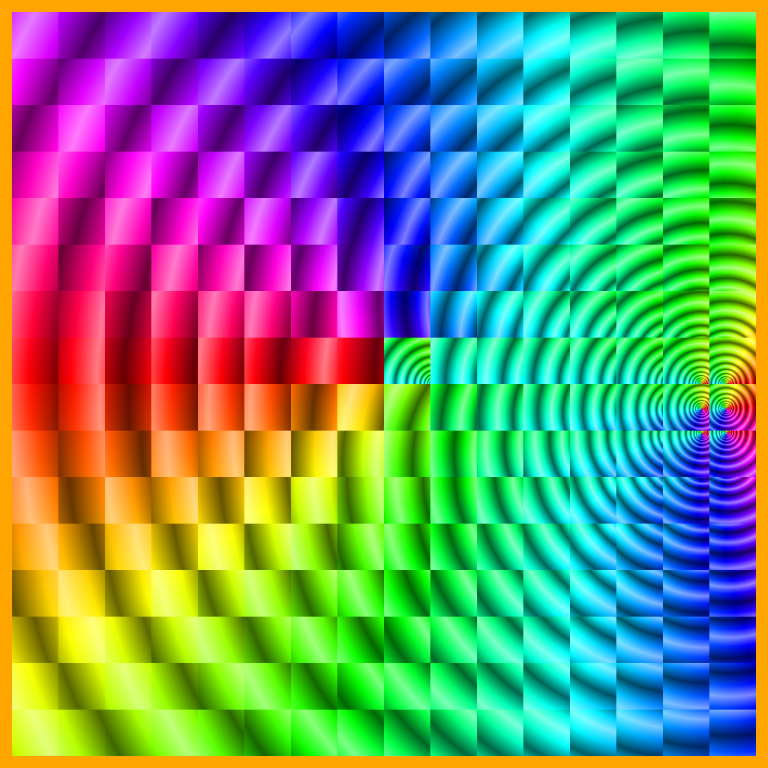
Write a three.js fragment shader that draws this background.

```glsl
#define CELLS 16.0
#define BORDER 0.015625
#define BORDER_COLOR vec3(1.0, 0.647, 0.0)
#define CELL_SHIFT 8.6
#define ORIGIN_ZERO 1.08
#define BANDS_PER_OCTAVE 2.0
#define DARK 0.2
#define LIGHT 0.74
#define SAMPLES 3

varying vec2 vUv;

const float TAU = 6.2831853;

vec2 complexMul(vec2 a, vec2 b) {
  return vec2(a.x * b.x - a.y * b.y, a.x * b.y + a.y * b.x);
}

// Complex function that is continuous inside each unit cell only
vec2 steppedFunction(vec2 z) {
  vec2 corner = floor(z);
  vec2 stretched = 2.0 * z - corner - vec2(CELL_SHIFT, 0.0);
  return complexMul(corner, stretched) + z - vec2(ORIGIN_ZERO, 0.0);
}

// Fully saturated colour from hue and lightness
vec3 hueLight(float hue, float lightness) {
  vec3 wheel = abs(fract(hue + vec3(0.0, 2.0, 1.0) / 3.0) * 6.0 - 3.0) - 1.0;
  vec3 pure = clamp(wheel, 0.0, 1.0);
  return lightness + (pure - 0.5) * (1.0 - abs(2.0 * lightness - 1.0));
}

// Hue shows the angle, lightness bands show the magnitude
vec3 domainColor(vec2 value) {
  float hue = atan(value.y, value.x) / TAU;
  float octave = log2(max(length(value), 1e-5));
  float band = abs(2.0 * fract(octave * BANDS_PER_OCTAVE) - 1.0);
  return hueLight(hue, mix(DARK, LIGHT, band));
}

vec3 scene(vec2 uv) {
  vec2 centered = uv - 0.5;
  float halfSide = 0.5 - BORDER;
  if (max(abs(centered.x), abs(centered.y)) > halfSide) return BORDER_COLOR;
  vec2 z = centered * CELLS / (2.0 * halfSide);
  return domainColor(steppedFunction(z));
}

void main() {
  // Average a small grid of samples to smooth cell edges and fine rings
  vec2 footprint = fwidth(vUv);
  vec3 total = vec3(0.0);
  for (int j = 0; j < SAMPLES; j++) {
    for (int i = 0; i < SAMPLES; i++) {
      vec2 offset = (vec2(float(i), float(j)) + 0.5) / float(SAMPLES) - 0.5;
      total += scene(vUv + offset * footprint);
    }
  }
  gl_FragColor = vec4(total / float(SAMPLES * SAMPLES), 1.0);
}
```
